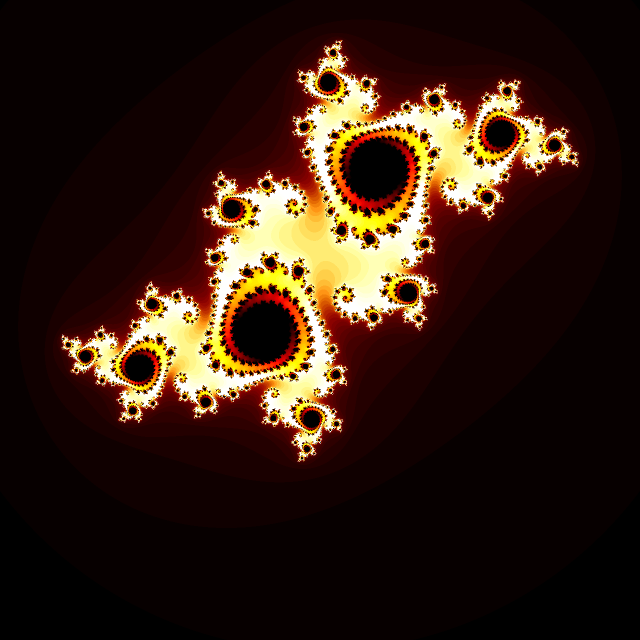
Write a Shadertoy shader that draws this background.

```glsl
// Julia set of a quadratic map, with glowing spirals coloured by escape time.

#define SEED vec2(-0.194, -0.6557)   // constant added at every step
#define VIEW_HEIGHT 3.2              // canvas height in the complex plane
#define VIEW_SHIFT vec2(0.0, 0.108)  // set centre, relative to canvas centre
#define MAX_STEPS 100
#define BAILOUT 2.0
#define SAMPLES 2                    // antialiasing samples per axis

// Number of steps before z leaves the bailout circle.
float escapeTime(vec2 z) {
    for (int i = 0; i < MAX_STEPS; i++) {
        if (dot(z, z) > BAILOUT * BAILOUT) return float(i);
        z = vec2(z.x * z.x - z.y * z.y, 2.0 * z.x * z.y) + SEED;
    }
    return float(MAX_STEPS);
}

// Black, red, amber, cream and white, then back through yellow and red to black.
vec3 firePalette(float steps) {
    float red = pow(min(steps / 22.0, 1.0), 1.15);
    float green = smoothstep(12.0, 30.0, steps);
    float blue = smoothstep(19.0, 36.0, steps);

    // Each channel fades out in turn toward the spiral cores.
    vec3 fadeEnd = vec3(98.0, 80.0, 57.0);
    vec3 fadeLength = vec3(20.0, 23.0, 12.0);
    vec3 cooling = clamp((fadeEnd - steps) / fadeLength, 0.0, 1.0);
    return vec3(red, green, blue) * cooling;
}

void mainImage(out vec4 fragColor, in vec2 fragCoord) {
    vec3 color = vec3(0.0);

    // Average a regular grid of samples inside the pixel.
    for (int y = 0; y < SAMPLES; y++) {
        for (int x = 0; x < SAMPLES; x++) {
            vec2 jitter = (vec2(x, y) + 0.5) / float(SAMPLES) - 0.5;
            vec2 uv = (fragCoord + jitter - 0.5 * iResolution.xy) / iResolution.y;
            color += firePalette(escapeTime((uv - VIEW_SHIFT) * VIEW_HEIGHT));
        }
    }
    fragColor = vec4(color / float(SAMPLES * SAMPLES), 1.0);
}
```
